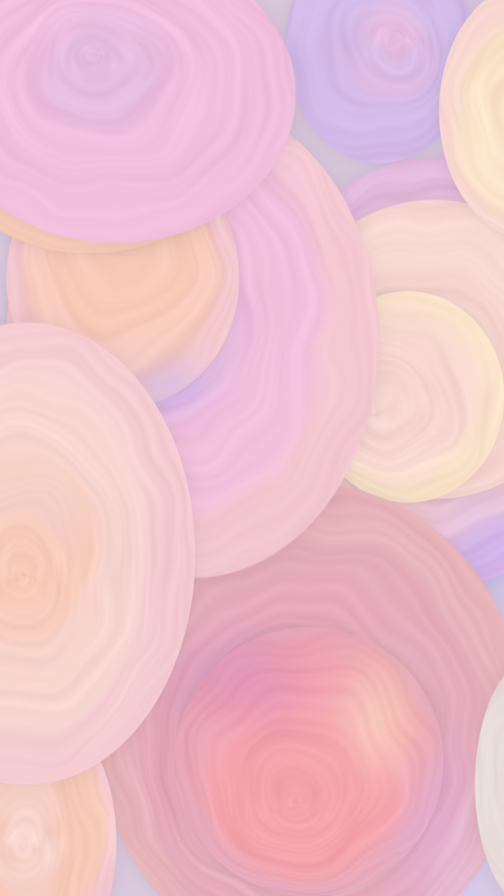
Reproduce this background procedurally as a Shadertoy shader.

```glsl
const float BRISTLE_FREQ = 75.0;    // paint ridges per canvas height
const float RIDGE_DEPTH = 0.085;    // light and dark of the ridges
const float STREAK_SHIFT = 0.38;    // how far streaks displace the colour ramp
const float WOBBLE = 0.022;         // unevenness of the strokes
const float SHADOW_DEPTH = 0.045;
const float SHADOW_WIDTH = 0.008;

const vec3 BACKDROP = vec3(0.86, 0.79, 0.87);
const vec3 LILAC = vec3(0.90, 0.74, 0.88);
const vec3 LAVENDER = vec3(0.83, 0.73, 0.91);
const vec3 ORCHID = vec3(0.95, 0.75, 0.87);
const vec3 BLUSH = vec3(0.96, 0.79, 0.82);
const vec3 SHELL = vec3(0.97, 0.84, 0.82);
const vec3 PEACH = vec3(0.97, 0.79, 0.72);
const vec3 CREAM = vec3(0.98, 0.89, 0.79);
const vec3 PEARL = vec3(0.91, 0.86, 0.85);
const vec3 ROSE = vec3(0.91, 0.71, 0.73);
const vec3 MAUVE = vec3(0.90, 0.66, 0.73);
const vec3 CORAL = vec3(0.96, 0.64, 0.67);
const vec3 MAGENTA = vec3(0.88, 0.56, 0.71);

vec2 hashGradient(vec2 cell) {
    vec2 h = vec2(dot(cell, vec2(127.1, 311.7)), dot(cell, vec2(269.5, 183.3)));
    return 2.0 * fract(sin(h) * 43758.5) - 1.0;
}

float gradientNoise(vec2 p) {
    vec2 i = floor(p), f = fract(p);
    vec2 u = f * f * f * (f * (f * 6.0 - 15.0) + 10.0);
    vec2 e = vec2(0.0, 1.0);
    float low = mix(dot(hashGradient(i), f),
                    dot(hashGradient(i + e.yx), f - e.yx), u.x);
    float high = mix(dot(hashGradient(i + e.xy), f - e.xy),
                     dot(hashGradient(i + e.yy), f - e.yy), u.x);
    return mix(low, high, u.y);
}

// Nested ellipses: 1 on the rim, shrinking to 0 at the shifted swirl centre
float ringCoord(vec2 q, vec2 shift) {
    vec2 a = q - shift;
    float k = 1.0 - dot(shift, shift);
    float b = dot(a, shift);
    return (b + sqrt(b * b + k * dot(a, a))) / k;
}

// Lays one brushed disc over the colour below it
void paintDisc(inout vec3 col, vec2 p, vec2 centre, vec2 radii, vec2 swirl,
               vec3 core, vec3 body, vec3 rim) {
    float size = min(radii.x, radii.y);
    float seed = dot(centre, vec2(91.0, 57.0));
    float ring = ringCoord((p - centre) / radii, swirl / radii);
    float gap = (ring - 1.0) * size;
    float pixel = 1.0 / iResolution.y;

    // Bristles follow the rings and drift slowly around them
    vec2 dir = normalize(p - centre - swirl + 1e-5);
    float wobble = WOBBLE * gradientNoise(p * 14.0 + seed);
    float track = (ring * size + wobble) * BRISTLE_FREQ + 0.5 * dir.x;
    float along = dir.y * 0.8 + seed;
    float streak = gradientNoise(vec2(track * 0.4, along + 7.0));
    float ridge = 0.6 * gradientNoise(vec2(track, along))
                + 0.5 * gradientNoise(vec2(track * 2.1, along * 1.5 + 3.0));

    float t = ring + STREAK_SHIFT * streak;
    vec3 paint = mix(core, body, smoothstep(0.1, 0.6, t));
    paint = mix(paint, rim, smoothstep(0.6, 1.0, t));
    paint += RIDGE_DEPTH * ridge * vec3(0.7, 1.0, 0.95);

    col *= 1.0 - SHADOW_DEPTH * exp(-max(gap, 0.0) / SHADOW_WIDTH);
    col = mix(col, paint, smoothstep(pixel, -pixel, gap));
}

// Soft tint that keeps the ridges below it
void addGlow(inout vec3 col, vec2 p, vec2 centre, vec2 radii, vec3 tint) {
    vec2 q = (p - centre) / radii;
    col += tint * exp(-dot(q, q));
}

void mainImage(out vec4 fragColor, in vec2 fragCoord) {
    vec2 p = fragCoord / iResolution.xy * vec2(0.5625, 1.0);
    vec3 col = BACKDROP;

    // Right side
    paintDisc(col, p, vec2(0.49, 0.585), vec2(0.21, 0.24), vec2(0.0), PEACH, BLUSH, LILAC);
    addGlow(col, p, vec2(0.55, 0.40), vec2(0.07, 0.07), 0.6 * (LAVENDER - BLUSH));
    paintDisc(col, p, vec2(0.485, 0.61), vec2(0.17, 0.167), vec2(-0.02, -0.04), CREAM, SHELL, SHELL);
    paintDisc(col, p, vec2(0.455, 0.557), vec2(0.108, 0.118), vec2(-0.033, -0.015), SHELL, SHELL, CREAM);
    paintDisc(col, p, vec2(0.423, 0.948), vec2(0.105, 0.13), vec2(0.025, 0.005), LILAC, LAVENDER, LAVENDER);
    paintDisc(col, p, vec2(0.592, 0.876), vec2(0.102, 0.143), vec2(0.0), CREAM, CREAM, SHELL);

    // Lower rose bloom
    paintDisc(col, p, vec2(0.345, 0.193), vec2(0.24, 0.267), vec2(-0.012, -0.07), CORAL, MAUVE, ROSE);
    paintDisc(col, p, vec2(0.345, 0.15), vec2(0.15, 0.15), vec2(-0.013, -0.05), CORAL, CORAL, MAUVE);
    addGlow(col, p, vec2(0.28, 0.235), vec2(0.07, 0.05), 0.7 * (MAGENTA - CORAL));
    addGlow(col, p, vec2(0.425, 0.20), vec2(0.045, 0.06), 0.8 * (PEACH - CORAL));
    addGlow(col, p, vec2(0.50, 0.04), vec2(0.05, 0.11), 0.6 * (LILAC - ROSE));

    // Central sweep with its peach hollow
    paintDisc(col, p, vec2(0.215, 0.622), vec2(0.208, 0.267), vec2(-0.06, 0.05), LILAC, ORCHID, BLUSH);
    paintDisc(col, p, vec2(0.137, 0.69), vec2(0.13, 0.145), vec2(0.0, 0.06), PEACH, PEACH, BLUSH);
    addGlow(col, p, vec2(0.19, 0.57), vec2(0.04, 0.03), 0.6 * (LAVENDER - BLUSH));

    // Upper left
    paintDisc(col, p, vec2(0.10, 0.885), vec2(0.19, 0.168), vec2(0.0), BLUSH, BLUSH, PEACH);
    paintDisc(col, p, vec2(0.13, 0.894), vec2(0.20, 0.165), vec2(-0.02, 0.045), LILAC, ORCHID, ORCHID);

    // Lower left and right corner
    paintDisc(col, p, vec2(0.03, 0.06), vec2(0.10, 0.16), vec2(0.0), SHELL, PEACH, BLUSH);
    paintDisc(col, p, vec2(0.03, 0.382), vec2(0.188, 0.258), vec2(0.0, -0.025), PEACH, SHELL, BLUSH);
    paintDisc(col, p, vec2(0.60, 0.125), vec2(0.07, 0.143), vec2(0.0), PEARL, PEARL, PEARL);

    fragColor = vec4(clamp(col, 0.0, 1.0), 1.0);
}
```
